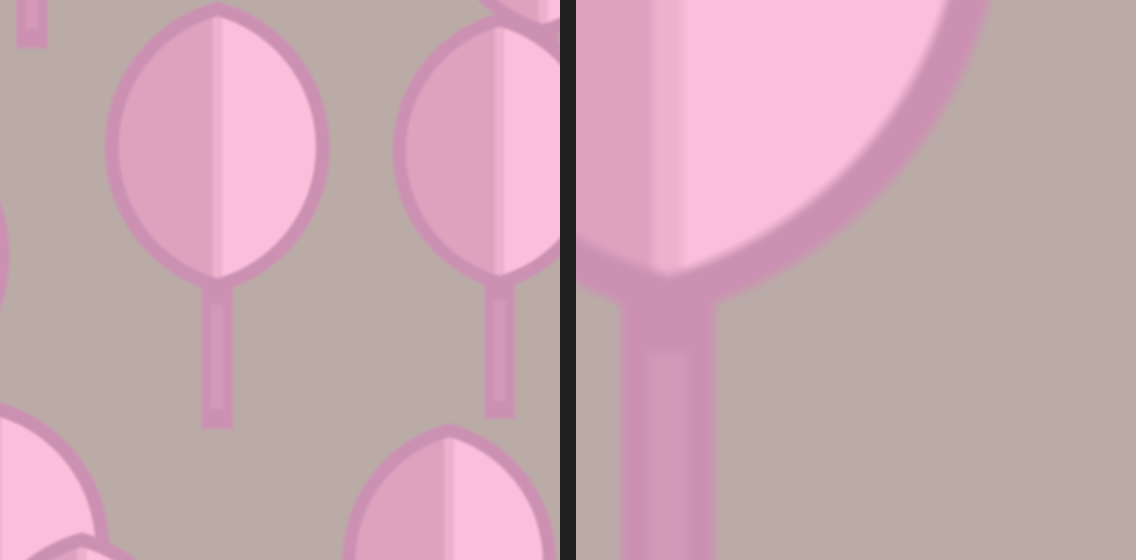
Left: the whole. Right: its middle third, enlarged.
Give the GLSL for this pattern, as a Shadertoy shader.

```glsl
// Scattered two-tone pink leaves on straight stems over a warm grey ground.
// Each leaf is the overlap of two discs with an inset rim; loose, bowed rows
// are painted from top to bottom so that lower leaves cover upper ones.

const vec3 GROUND = vec3(0.73, 0.67, 0.655);
const vec3 RIM    = vec3(0.80, 0.57, 0.70);
const vec3 SHADE  = vec3(0.87, 0.635, 0.75);
const vec3 LIGHT  = vec3(0.985, 0.75, 0.865);
const vec3 CORE   = vec3(0.83, 0.60, 0.725);

const float HALF_WIDTH  = 0.201;
const float HALF_HEIGHT = 0.260;
const float RIM_WIDTH   = 0.025;
const float VEIN_HALF   = 0.009;
const float STEM_HALF   = 0.028;
const float STEM_END    = -0.503;
const float CORE_HALF   = 0.011;
const float CORE_TOP    = -0.281;
const float CORE_END    = -0.468;
const float SOFTNESS    = 0.005;  // edge blur in canvas heights
const float SHRINK      = 0.05;   // size lost per column to the right

// Rows: start of the middle leaf (xy) and step to the next one (zw)
const int ROWS = 4;
const vec4 ROW[ROWS] = vec4[ROWS](
    vec4( 0.057,  1.417, 0.952, -0.137),
    vec4( 0.388,  0.737, 0.543,  0.093),
    vec4(-0.006,  0.023, 0.847,  0.074),
    vec4( 0.146, -0.211, 1.200,  0.000));
const vec2 BOW = vec2(-0.039, -0.100);

// Lens formed by two overlapping discs
float leafDistance(vec2 p) {
    float radius = (HALF_WIDTH * HALF_WIDTH + HALF_HEIGHT * HALF_HEIGHT) / (2.0 * HALF_WIDTH);
    return length(vec2(abs(p.x) + radius - HALF_WIDTH, p.y)) - radius;
}

// Upright bar centred on x = 0
float barDistance(vec2 p, float halfWidth, float bottom, float top) {
    vec2 q = abs(p - vec2(0.0, 0.5 * (bottom + top))) - vec2(halfWidth, 0.5 * (top - bottom));
    return length(max(q, 0.0)) + min(max(q.x, q.y), 0.0);
}

float coverage(float dist, float blur) {
    return 1.0 - smoothstep(-blur, blur, dist);
}

vec3 paintLeaf(vec3 color, vec2 p, float blur) {
    // Stem with a paler core
    color = mix(color, RIM, coverage(barDistance(p, STEM_HALF, STEM_END, 0.0), blur));
    color = mix(color, CORE, coverage(barDistance(p, CORE_HALF, CORE_END, CORE_TOP), blur));

    // Blade: shaded half, narrow middle vein, lit half
    float blade = leafDistance(p);
    float pastVein = 0.5 * (smoothstep(-blur, blur, p.x + VEIN_HALF)
                          + smoothstep(-blur, blur, p.x - VEIN_HALF));
    vec3 fill = mix(SHADE, LIGHT, pastVein);
    color = mix(color, RIM, coverage(blade, blur));
    return mix(color, fill, coverage(blade + RIM_WIDTH, blur));
}

void mainImage(out vec4 fragColor, in vec2 fragCoord) {
    vec2 uv = fragCoord / iResolution.y;
    float blur = max(SOFTNESS, 1.0 / iResolution.y);
    vec3 color = GROUND;

    for (int row = 0; row < ROWS; row++) {
        for (int column = -1; column <= 1; column++) {
            float i = float(column);
            vec2 center = ROW[row].xy + ROW[row].zw * i + BOW * i * i;
            float size = 1.0 - SHRINK * i;
            color = paintLeaf(color, (uv - center) / size, blur / size);
        }
    }
    fragColor = vec4(color, 1.0);
}
```
